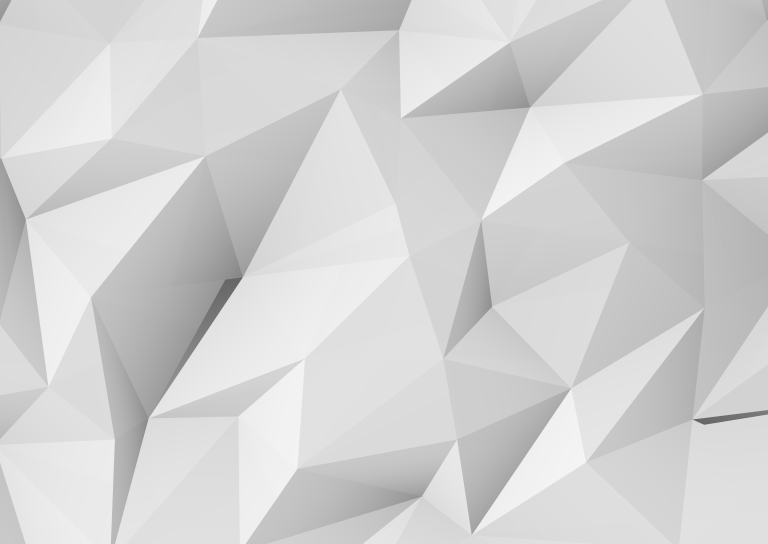
Give the GLSL for this background, as a WebGL 1 fragment shader.

```glsl
precision highp float;
// Pale grey folded-paper relief made of irregular triangles.
// A rotated, stretched and jittered grid is split into facets; each is lit by
// its slope, shaded towards its low corners, and rarely opened by a dark slit.

uniform vec2 u_resolution;

#define CELLS 5.2       // grid cells per canvas height
#define TURN 0.5        // direction of the grain in radians
#define STRETCH 1.15    // lengthening of the cells along the grain
#define JITTER 0.48     // vertex displacement, below 0.5
#define RELIEF 0.95     // height of the folds
#define BASE 0.855      // tone of a level facet
#define SHADE 0.175     // contrast between facets
#define HOLLOW 0.07     // darkening at low corners
#define FOLD_DARK 0.34  // extra darkening on shaded facets
#define CREASE 0.016    // strength of faint inner folds
#define SLIT_SHARE 0.05 // share of facets along the grain with a dark slit
#define SEED 17.0

float hash(vec2 p) {
  vec3 q = fract(vec3(p.xyx + SEED) * vec3(0.1031, 0.1030, 0.0973));
  q += dot(q, q.yzx + 33.33);
  return fract((q.x + q.y) * q.z);
}

float cross2(vec2 u, vec2 v) {
  return u.x * v.y - u.y * v.x;
}

vec2 perp(vec2 v) {
  return vec2(-v.y, v.x);
}

// Displaced grid point: position in xy, height in z.
vec3 vertex(vec2 id, vec2 cellSize) {
  vec2 offset = vec2(hash(id), hash(id + 71.3)) * 2.0 - 1.0;
  return vec3((id + JITTER * offset) * cellSize, hash(id + 139.7));
}

// Twice the smaller area of the two triangles abc and acd.
float splitQuality(vec2 a, vec2 b, vec2 c, vec2 d) {
  return min(cross2(b - a, c - a), cross2(c - a, d - a));
}

// Tone times coverage in x, coverage in y.
vec2 facet(vec2 p, vec3 a, vec3 b, vec3 c, vec2 id, float pixel) {
  vec2 ab = b.xy - a.xy, bc = c.xy - b.xy, ca = a.xy - c.xy;
  float area = max(cross2(ab, c.xy - a.xy), 1e-4);
  vec3 sides = vec3(length(bc), length(ca), length(ab));
  vec3 bary = vec3(cross2(bc, p - b.xy), cross2(ca, p - c.xy),
                   cross2(ab, p - a.xy)) / area;
  vec3 inset = bary * area / sides;
  float coverage = clamp(0.5 + min(inset.x, min(inset.y, inset.z)) / pixel, 0.0, 1.0);
  if (coverage <= 0.0) return vec2(0.0);

  // Flat light from the slope of the facet, gentle on shallow slopes
  vec2 slope = RELIEF * (perp(bc) * a.z + perp(ca) * b.z + perp(ab) * c.z) / area;
  float light = dot(slope, vec2(0.6, -0.8)) / sqrt(1.0 + dot(slope, slope));
  float shadow = max(-light, 0.0);
  float tone = BASE + SHADE * light * mix(0.7, 1.0, abs(light));

  // Smooth shading into the hollows
  float depth = 1.0 - dot(bary, vec3(a.z, b.z, c.z));
  tone -= depth * depth * (HOLLOW + FOLD_DARK * shadow);

  // Faint inner fold running from one corner
  float blur = 2.0 * pixel * max(sides.x, max(sides.y, sides.z)) / area;
  float fold = bary.x - bary.y * mix(0.4, 2.2, hash(id + 5.1));
  tone += CREASE * (hash(id + 9.7) - 0.5) * smoothstep(-blur, blur, fold);
  tone = min(tone, 0.97);

  // Narrow open slit on a side that follows the grain
  if (abs(ab.x) > 0.85 * sides.z && hash(id + 23.9) < SLIT_SHARE) {
    float edge = pixel * sides.z / area;
    float slit = clamp(0.5 + (0.13 * bary.y - bary.z) / edge, 0.0, 1.0);
    tone = mix(tone, mix(0.4, 0.62, bary.x), slit);
  }
  return vec2(tone, 1.0) * coverage;
}

void main() {
  float pixel = CELLS / u_resolution.y;
  vec2 cellSize = vec2(STRETCH, 1.0 / STRETCH);
  vec2 p = (gl_FragCoord.xy - 0.5 * u_resolution) * pixel;
  p = mat2(cos(TURN), -sin(TURN), sin(TURN), cos(TURN)) * p;
  vec2 cell = floor(p / cellSize);

  // Blend the facets of the surrounding cells by coverage
  vec2 sum = vec2(0.0);
  for (int j = -1; j <= 1; j++) {
    for (int i = -1; i <= 1; i++) {
      vec2 id = cell + vec2(float(i), float(j));
      vec3 a = vertex(id, cellSize);
      vec3 b = vertex(id + vec2(1.0, 0.0), cellSize);
      vec3 c = vertex(id + vec2(1.0, 1.0), cellSize);
      vec3 d = vertex(id + vec2(0.0, 1.0), cellSize);

      // Turn the corners when the other diagonal divides better
      float bias = mix(0.4, 1.6, hash(id + 211.0));
      if (splitQuality(a.xy, b.xy, c.xy, d.xy) * bias
          < splitQuality(b.xy, c.xy, d.xy, a.xy)) {
        vec3 first = a;
        a = b;
        b = c;
        c = d;
        d = first;
      }
      sum += facet(p, a, b, c, id + 307.0, pixel);
      sum += facet(p, a, c, d, id + 401.0, pixel);
    }
  }
  float tone = sum.y > 0.0 ? sum.x / sum.y : BASE;
  gl_FragColor = vec4(vec3(tone), 1.0);
}
```
